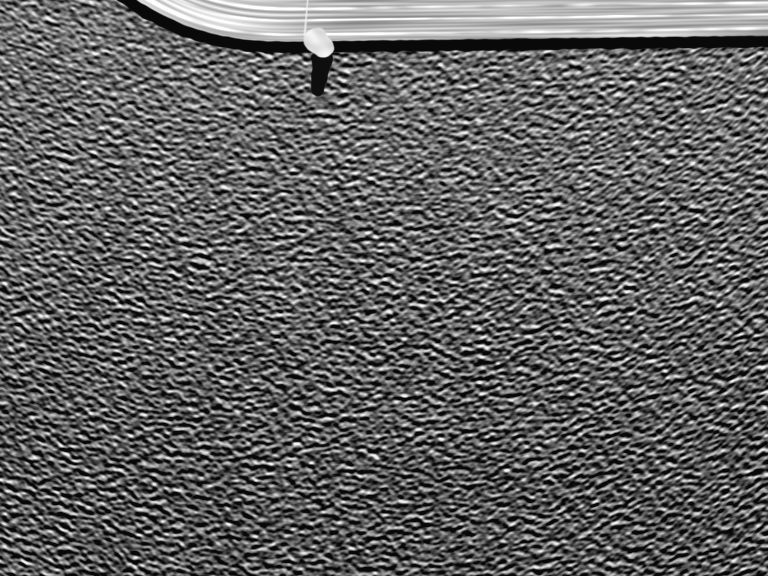
This texture is drawn by a Shadertoy shader. Its source:

```glsl
const float METAL_GREY = 0.70;
const float BLACK = 0.035;
const float RIM_WIDTH = 0.020;
const vec2 GRAIN_FREQ = vec2(62.0, 112.0);

vec2 gradientAt(vec2 cell) {
    vec3 h = fract(cell.xyx * vec3(0.1031, 0.1030, 0.0973));
    h += dot(h, h.yzx + 33.33);
    float angle = 6.2832 * fract((h.x + h.y) * h.z);
    return vec2(cos(angle), sin(angle));
}

float gradientNoise(vec2 p) {
    vec2 i = floor(p), f = p - i;
    vec2 u = f * f * f * (f * (f * 6.0 - 15.0) + 10.0);
    vec2 e = vec2(1.0, 0.0);
    float low = mix(dot(gradientAt(i), f),
                    dot(gradientAt(i + e.xy), f - e.xy), u.x);
    float high = mix(dot(gradientAt(i + e.yx), f - e.yx),
                     dot(gradientAt(i + e.xx), f - e.xx), u.x);
    return mix(low, high, u.y);
}

float grainHeight(vec2 p, vec2 freq) {
    vec2 q = p * freq;
    return gradientNoise(q + 40.0)
         + 0.55 * gradientNoise(mat2(1.6, 0.5, -0.5, 1.6) * q + 170.0);
}

// Grains lit from above, in rows that bend upwards at both sides
float grainyFloor(vec2 p, vec2 freq) {
    vec2 q = p - vec2(0.0, 0.22 * (p.x - 0.62) * (p.x - 0.62));
    float relief = grainHeight(q - vec2(0.001, 0.006), freq) - grainHeight(q, freq);
    float mottle = 0.05 * gradientNoise(p * 9.0) + 0.06 * gradientNoise(p * 28.0);
    float base = mix(0.305, 0.43, smoothstep(0.0, 1.0, p.y));
    float contrast = mix(0.66, 0.55, smoothstep(0.45, 0.95, p.y));
    return clamp(base + mottle + contrast * relief, 0.03, 0.95);
}

// Signed height above the lower edge of the bar, which curls up at the left
float barDistance(vec2 p) {
    float bend = max(0.52 - p.x, 0.0);
    float edge = 0.908 + 0.0125 * (p.x - 0.52) + 1.69 * pow(bend, 2.5);
    float slope = 4.22 * pow(bend, 1.5);
    return (p.y - edge) / sqrt(1.0 + slope * slope);
}

float glint(float d, float centre, float width) {
    float t = (d - centre) / width;
    return exp(-t * t);
}

float brushedMetal(float x, float d) {
    float streaks = 0.32 * gradientNoise(vec2(x * 4.0, d * 190.0));
    float broken = 0.6 + 0.8 * gradientNoise(vec2(x * 22.0, d * 60.0));
    float lines = glint(d, 0.032, 0.003) + glint(d, 0.057, 0.002) + glint(d, 0.077, 0.003);
    float leftSheen = 0.14 * smoothstep(0.65, 0.3, x);
    return clamp(METAL_GREY + streaks + leftSheen + 0.35 * broken * lines, 0.2, 1.0);
}

// Capsule whose radius shrinks from end a to end b
float taperedSegment(vec2 p, vec2 a, vec2 b, float ra, float rb) {
    vec2 ab = b - a;
    float t = clamp(dot(p - a, ab) / dot(ab, ab), 0.0, 1.0);
    return length(p - a - t * ab) - mix(ra, rb, t);
}

float coverage(float d, float blur) {
    return smoothstep(blur, -blur, d);
}

void mainImage(out vec4 fragColor, in vec2 fragCoord) {
    vec2 p = fragCoord / iResolution.y;
    float blur = max(1.0 / iResolution.y, 0.0015);

    float tone = grainyFloor(p, GRAIN_FREQ);

    // Bar with its black underside
    float d = barDistance(p);
    float ragged = 0.003 * gradientNoise(p * 55.0);
    tone = mix(tone, BLACK, coverage(-d + ragged, blur));
    tone = mix(tone, brushedMetal(p.x, d), coverage(RIM_WIDTH - d + 0.5 * ragged, blur));

    // Peg: dark leg, pale cap and a thin seam above it
    float leg = taperedSegment(p, vec2(0.560, 0.900), vec2(0.551, 0.846), 0.018, 0.012);
    tone = mix(tone, BLACK + 0.02, coverage(leg + ragged, blur));
    float seam = taperedSegment(p, vec2(0.529, 0.94), vec2(0.535, 1.01), 0.002, 0.001);
    tone = mix(tone, 0.95, 0.8 * coverage(seam, blur));
    float cap = taperedSegment(p, vec2(0.549, 0.930), vec2(0.562, 0.918), 0.022, 0.018);
    float capTone = 0.90 + 0.15 * gradientNoise(p * 45.0);
    tone = mix(tone, capTone, coverage(cap + ragged, blur));

    fragColor = vec4(vec3(tone), 1.0);
}
```
